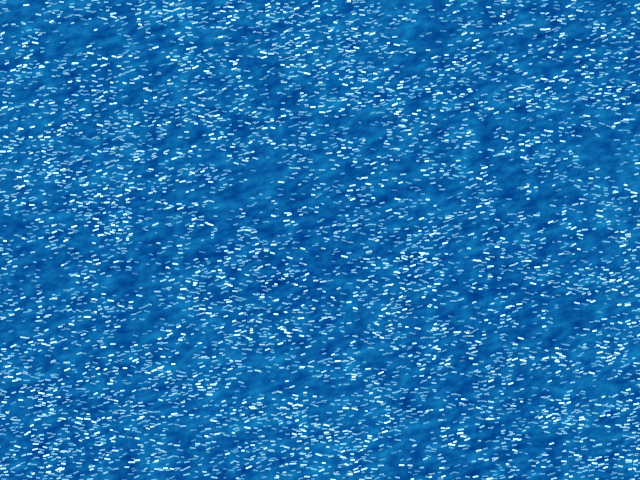
A Shadertoy shader for this texture:

```glsl
// Sunlit blue sea from above: soft dark ripples under clustered dashes of glitter.

#define DEEP vec3(0.0, 0.27, 0.56)
#define LIT vec3(0.075, 0.485, 0.735)
#define SPARKLE vec3(0.86, 1.0, 1.06)
#define RIPPLE_CONTRAST 1.25
#define GLINT_CELL vec2(0.014, 0.0075)
#define GLINT_DENSITY 0.55
#define GLINT_LENGTH 0.0036
#define GLINT_RADIUS 0.0018
#define GLINT_SOFTNESS 0.0014
#define GLINT_TILT 0.08
#define TILT_SPREAD 0.75

// Integer hash giving two independent values in 0..1
vec2 hash2(vec2 cell, uint seed) {
    uvec2 v = uvec2(ivec2(cell)) * 1664525u + 1013904223u + seed * 747796405u;
    v.x += v.y * 1664525u;
    v.y += v.x * 1664525u;
    v ^= v >> 16u;
    v.x += v.y * 1664525u;
    v.y += v.x * 1664525u;
    v ^= v >> 16u;
    return vec2(v >> 8u) / 16777216.0;
}

float gradientDot(vec2 corner, vec2 p) {
    float angle = 6.2832 * hash2(corner, 7u).x;
    return dot(vec2(cos(angle), sin(angle)), p - corner);
}

float gradientNoise(vec2 p) {
    vec2 i = floor(p), f = p - i;
    vec2 w = f * f * f * (f * (f * 6.0 - 15.0) + 10.0);
    float low = mix(gradientDot(i, p), gradientDot(i + vec2(1, 0), p), w.x);
    float high = mix(gradientDot(i + vec2(0, 1), p), gradientDot(i + vec2(1, 1), p), w.x);
    return mix(low, high, w.y);
}

// Water tone: ripples stretched sideways and leaning up to the right
float ripples(vec2 p) {
    vec2 q = vec2(p.x, p.y - 0.25 * p.x);
    float swell = gradientNoise(p * 3.5 + 5.0);
    float wave = gradientNoise(q * vec2(17.0, 32.0) + 11.0);
    float chop = gradientNoise(q * vec2(42.0, 80.0) + 23.0);
    float grain = gradientNoise(q * vec2(110.0, 170.0) + 37.0);
    return 0.22 * swell + 0.5 * wave + 0.5 * chop + 0.22 * grain;
}

// Uneven spread of the glitter: broad drifts with smaller clumps
float clumping(vec2 p) {
    return 0.5 * gradientNoise(p * 4.0 + 51.0)
         + 0.85 * gradientNoise(p * vec2(14.0, 18.0) + 67.0);
}

float segmentDistance(vec2 p, vec2 halfSpan) {
    float t = clamp(dot(p, halfSpan) / dot(halfSpan, halfSpan), -1.0, 1.0);
    return length(p - t * halfSpan);
}

// Brightest dash among the neighbouring cells
float glitter(vec2 p) {
    vec2 home = floor(p / GLINT_CELL);
    float pixel = 0.5 / iResolution.y;
    float soft = max(GLINT_SOFTNESS, pixel);
    float light = 0.0;
    for (int y = -1; y <= 1; y++) {
        for (int x = -1; x <= 1; x++) {
            vec2 cell = home + vec2(x, y);
            vec2 center = (cell + hash2(cell, 1u)) * GLINT_CELL;
            vec2 chance = hash2(cell, 2u);
            vec2 shape = hash2(cell, 3u);
            float clump = clumping(center);
            if (chance.x > GLINT_DENSITY + clump) continue;

            float angle = GLINT_TILT + TILT_SPREAD * (shape.x - 0.5);
            float halfLength = GLINT_LENGTH * mix(0.4, 1.5, shape.y);
            float power = chance.y * chance.y * chance.y;
            float radius = GLINT_RADIUS * (0.9 + 0.35 * power);
            float d = segmentDistance(p - center, halfLength * vec2(cos(angle), sin(angle)));
            float mask = 1.0 - smoothstep(radius - soft, radius + soft, d);
            light = max(light, mask * (0.4 + 0.7 * power + 0.25 * clump));
        }
    }
    return clamp(light, 0.0, 1.0);
}

void mainImage(out vec4 fragColor, in vec2 fragCoord) {
    vec2 p = fragCoord / iResolution.y;
    vec3 water = mix(DEEP, LIT, 0.5 + RIPPLE_CONTRAST * ripples(p));
    vec3 color = mix(max(water, 0.0), SPARKLE, glitter(p));
    fragColor = vec4(clamp(color, 0.0, 1.0), 1.0);
}
```
